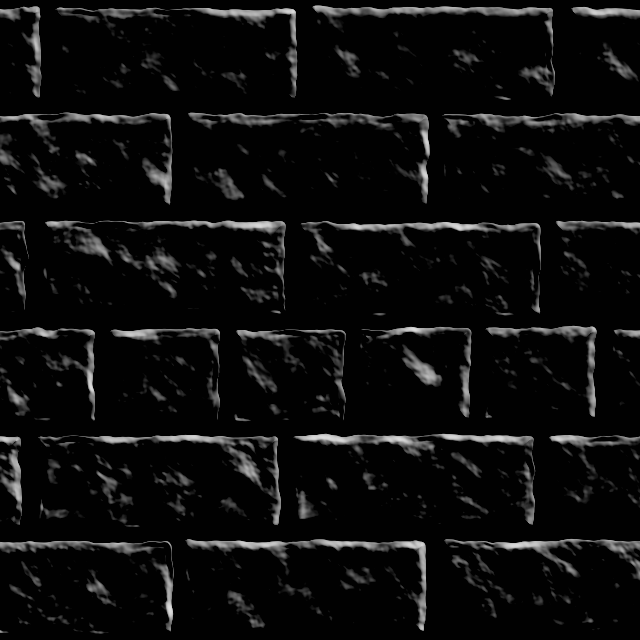
A three.js fragment shader for this texture map:

```glsl
varying vec2 vUv;

#define ROWS 6.0
#define LONG_PITCH 0.401
#define SHORT_PITCH 0.1965
#define GAP 0.021
#define BEVEL_WIDTH 0.017
#define BEVEL_HEIGHT 0.046
#define GRAIN_SCALE 20.0
#define GRAIN 1.0
#define CUTOFF 1.0
#define GAIN 0.24
#define LIGHT_DIR vec2(0.6, 0.8)
#define SLOPE_STEP 0.001

vec3 hash3(vec2 p) {
  vec3 q = vec3(dot(p, vec2(127.1, 311.7)), dot(p, vec2(269.5, 183.3)), dot(p, vec2(419.2, 371.9)));
  return fract(sin(q) * 43758.54);
}

// Cellular noise: one smooth bump or pit scattered in each cell
float cellBumps(vec2 p) {
  vec2 cell = floor(p);
  float sum = 0.0;
  for (int j = -1; j <= 1; j++) {
    for (int i = -1; i <= 1; i++) {
      vec2 id = cell + vec2(float(i), float(j));
      vec3 rnd = hash3(id);
      vec2 d = p - id - rnd.xy;
      float k = max(0.0, 1.0 - dot(d, d));
      sum += (rnd.z * 2.0 - 1.0) * k * k * k;
    }
  }
  return sum;
}

// Octaves scaled so that each adds a similar slope
float stoneGrain(vec2 p) {
  p += 0.005 * sin(p.yx * vec2(41.0, 53.0) + vec2(1.3, 4.1));
  float freq = GRAIN_SCALE, weight = 1.0, sum = 0.0;
  for (int i = 0; i < 4; i++) {
    sum += weight * cellBumps(p * freq + float(i) * 17.3) / freq;
    freq *= 1.93;
    weight *= 0.78;
  }
  return sum;
}

// Right end of the first whole course joint, rows counted from the bottom
float courseEnd(float row) {
  if (row < 0.5) return 0.267;
  if (row < 1.5) return 0.434;
  if (row < 2.5) return 0.146;
  if (row < 3.5) return 0.443;
  return row < 4.5 ? 0.267 : 0.465;
}

float roundedBox(vec2 p, vec2 halfSize, float radius) {
  vec2 q = abs(p) - halfSize + radius;
  return length(max(q, 0.0)) + min(max(q.x, q.y), 0.0) - radius;
}

float wallHeight(vec2 uv) {
  // Uneven joints
  vec2 p = uv + 0.0013 * sin(uv.yx * vec2(47.0, 31.0) + vec2(0.7, 2.0))
              + 0.0008 * sin(uv.yx * vec2(113.0, 97.0));

  // Brick cell
  float rowPos = p.y * ROWS + 0.016;
  float row = floor(rowPos);
  float pitch = row == 2.0 ? SHORT_PITCH : LONG_PITCH;
  float column = (p.x - courseEnd(row) - 0.5 * GAP) / pitch;
  vec2 size = vec2(pitch, 1.0 / ROWS);
  vec2 local = (fract(vec2(column, rowPos)) - 0.5) * size;
  vec3 rnd = hash3(vec2(floor(column), row) + 5.0);
  local += (rnd.xy - 0.5) * 0.005;

  // Chipped outline and bevel
  float chips = 0.0022 * cellBumps(uv * 42.0) + 0.0012 * cellBumps(uv * 95.0);
  float inside = chips - roundedBox(local, 0.5 * (size - GAP), 0.008);
  float t = clamp(inside / BEVEL_WIDTH, 0.0, 1.0);
  float bevel = t * (2.0 - t);

  // Grain varies by brick and in patches, rougher toward the bottom
  float patches = sin(uv.x * 23.0 + 2.0 * sin(uv.y * 19.0)) * sin(uv.y * 37.0 + 3.0 * sin(uv.x * 13.0));
  float rough = GRAIN * (mix(1.02, 0.68, uv.y) + 0.2 * patches + 0.3 * (rnd.z - 0.5));
  return BEVEL_HEIGHT * bevel + rough * smoothstep(0.0, 0.6, t) * stoneGrain(uv);
}

void main() {
  // Only slopes that face the upper right catch light
  vec2 e = LIGHT_DIR * SLOPE_STEP;
  float slope = (wallHeight(vUv - e) - wallHeight(vUv + e)) / (2.0 * SLOPE_STEP);
  float light = GAIN * max(0.0, slope - CUTOFF);
  light = 0.9 * (1.0 - exp(-1.5 * light));
  gl_FragColor = vec4(vec3(0.004 + light), 1.0);
}
```
